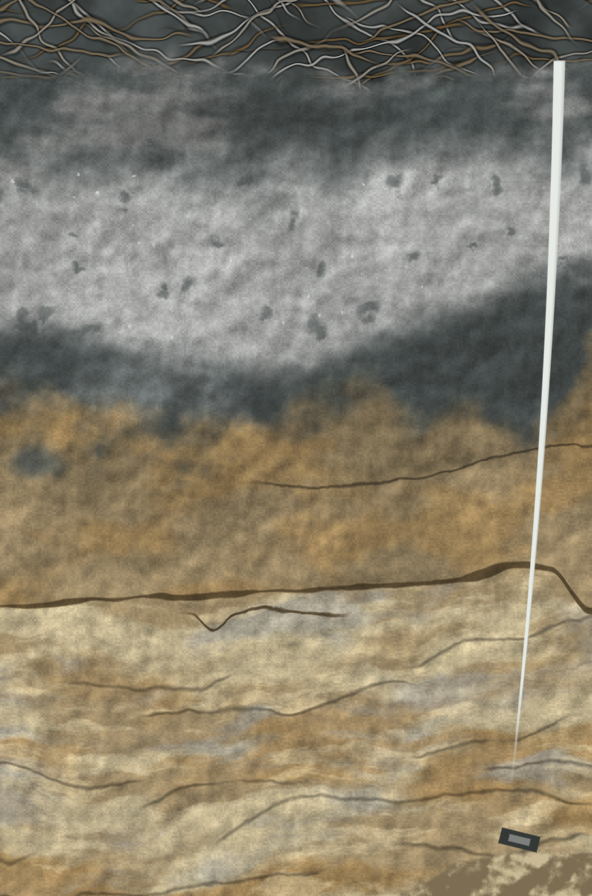
Give the GLSL for this texture, as a Shadertoy shader.

```glsl
// A soil profile: twigs over charcoal topsoil, ash, dark humus, brown subsoil
// and streaked sand, with a white rod. Wavy depths blend layers of warped fbm.
#define CHARCOAL vec3(.29, .315, .31)
#define ASH vec3(.63, .635, .625)
#define BROWN vec3(.575, .505, .38)
#define SAND vec3(.73, .675, .54)
#define OCHRE vec3(.61, .49, .31)
#define ROD vec3(.9, .92, .9)
#define ASPECT .66
#define RELIEF .55
#define TWIG_LAYERS 14.
#define CLUMPS 30.

float hash(vec2 p) { return fract(sin(dot(p, vec2(127.1, 311.7))) * 43758.5453); }

float noise(vec2 p) {
    vec2 i = floor(p), f = fract(p);
    f = f * f * (3. - 2. * f);
    return mix(mix(hash(i), hash(i + vec2(1, 0)), f.x),
               mix(hash(i + vec2(0, 1)), hash(i + 1.), f.x), f.y);
}

float fbm(vec2 p) {
    float sum = 0.;
    for (float amp = .5; amp > .02; amp *= .5) {
        sum += amp * noise(p);
        p = mat2(1.6, 1.2, -1.2, 1.6) * p + 7.3;
    }
    return sum;
}

float bump(float x, float centre, float width) {
    float t = (x - centre) / width;
    return exp(-t * t);
}

float stroke(float dist, float halfWidth, float soft) {
    return 1. - smoothstep(halfWidth - soft, halfWidth + soft, dist);
}

// Tangled strands, one rotated and warped set per layer
vec3 twigs(vec3 col, vec2 p, float aa) {
    for (float k = 0.; k < TWIG_LAYERS; k++) {
        float a = (hash(vec2(k, 3)) - .5) * 1.5;
        vec2 q = mat2(cos(a), sin(a), -sin(a), cos(a)) * p + k * 1.7;
        q.y += .035 * noise(q * vec2(16, 5)) + .008 * noise(q * 60.);
        float gap = .04 + .03 * hash(vec2(k, 8)), dist = abs(fract(q.y / gap) - .5) * gap;
        float present = smoothstep(.46, .6, noise(q * vec2(11, 18) + k));
        vec3 bark = mix(OCHRE * .65, ASH, hash(vec2(k, 5)));
        col *= 1. - .5 * present * stroke(dist, .003, .002);
        col = mix(col, bark, present * stroke(dist, .0013, aa));
    }
    return col;
}

void mainImage(out vec4 fragColor, in vec2 fragCoord) {
    vec2 uv = fragCoord / iResolution.xy;
    float u = uv.x, d = 1. - uv.y, aa = 1. / iResolution.y;
    vec2 p = vec2(u * ASPECT, d);
    float broad = fbm(p * 9.), mid = fbm(p * 24. + 5.), fine = fbm(p * 75.);
    float wobble = .05 * mid + .04 * broad - .043;
    vec2 ragged = vec2(mid, fine) - .48;

    // Horizon depths, measured down from the top
    float ashBase = .365 + .05 * smoothstep(0., .45, u) - .11 * smoothstep(.42, 1., u);
    float humusBase = .432 + .063 * bump(u, .27, .2) + .035 * bump(u, .7, .04)
        + .055 * bump(u, .88, .07) - .045 * smoothstep(.93, 1., u);
    float seam = d - .677 + .0375 * u + .015 * bump(u, .87, .06)
        - .045 * smoothstep(.93, 1., u) + wobble * .15;

    // Charcoal fading into ash
    vec3 col = mix(CHARCOAL, ASH * .75, smoothstep(.42, .7, fbm(p * vec2(10, 26))));
    float pocket = bump(u, .4, .2);
    col *= 1. - .2 * pocket * bump(d, .14, .035);
    col = mix(col, ASH + (broad - .5) * .22, smoothstep(.125, .245, d + wobble * 1.6 - .02 * pocket));

    // Scattered dark clumps and pale flecks
    for (float k = 0.; k < CLUMPS; k++) {
        vec2 id = vec2(k, 2.7), c = vec2(hash(id) * ASPECT, .18 + .2 * hash(id + 4.));
        float size = .004 + .007 * hash(id + 9.);
        col = mix(col, CHARCOAL, .6 * stroke(length(p - c + ragged * .035), size, size * .6));
        c.x = ASPECT * hash(id + 6.);
        col = mix(col, vec3(.83), .6 * stroke(length(p - c + ragged * .012), size * .2, aa));
    }

    // Humus band and brown subsoil
    vec3 dark = CHARCOAL * (.74 + .35 * mid) + .13 * smoothstep(.52, .7, broad);
    col = mix(col, dark, smoothstep(-.022, .022, d - ashBase + wobble * .6));
    vec3 brown = mix(BROWN * .84, BROWN, smoothstep(.45, .6, d + wobble * 2.));
    brown = mix(brown, OCHRE, .6 * smoothstep(.5, .68, fbm(p * vec2(8, 15) + 3.)));
    col = mix(col, brown * (.85 + .3 * broad), smoothstep(-.025, .03, d - humusBase + wobble * 1.7));
    float stain = length((p - vec2(.039, .517)) * vec2(.8, 1.3) + wobble * .4);
    col = mix(col, CHARCOAL, .8 * stroke(stain, .021, .011));
    float crack = abs(d - .532 - .01 * sin(u * 9. - 3.4) + .03 * smoothstep(.72, 1., u) + wobble * .3);
    col *= 1. - .4 * smoothstep(.38, .5, u) * stroke(crack, .0015, .0015);

    // Pale sand with tilted streaks and thin bands
    float tilt = .17 * smoothstep(0., .6, u) - .1;
    vec2 s = vec2(p.x, d + tilt * p.x + (broad - .5) * .05);
    float deep = smoothstep(.7, .84, d);
    vec3 sand = mix(SAND, BROWN * 1.06, smoothstep(.43, .63, fbm(s * vec2(9, 38)) + .05 * deep));
    sand = mix(sand, ASH * .96, .5 * smoothstep(.5, .66, fbm(s * vec2(7, 20) + 11.)));
    sand = mix(sand, OCHRE, .75 * deep * smoothstep(.49, .66, fbm(s * vec2(6, 25) + 23.)));
    sand = mix(sand, SAND * 1.14, .5 * smoothstep(.56, .68, fbm(s * vec2(12, 45) + 31.)));
    for (float k = 0.; k < 6.; k++) {
        float dist = abs(s.y - .74 - .042 * k - .05 * noise(vec2(p.x * 9., k * 5.)));
        sand *= 1. - .32 * smoothstep(.38, .65, noise(p.xx * 10. + k * 3.)) * stroke(dist, .0018, .002);
    }
    col = mix(col, sand, smoothstep(-.004, .006, seam));
    float seamWidth = .0012 + .003 * noise(vec2(u * 18.)) + .003 * bump(u, .81, .045);
    float root = abs(d - .682 - .026 * bump(u, .36, .025) + ragged.x * .02);
    float veins = stroke(root, .002, .0015) * stroke(abs(u - .45), .13, .02);
    col = mix(col, OCHRE * .45, .83 * max(veins, stroke(abs(seam), seamWidth, .0015)));

    // Surface relief and twig litter
    float slope = fbm(p * 42. + vec2(.22, .3)) - fbm(p * 42.);
    col *= 1. + RELIEF * slope + .09 * (hash(floor(p * 420.)) - .5) + .3 * ragged.y;
    vec3 litter = twigs(CHARCOAL * (.5 + .7 * mid), p, aa);
    col = mix(col, litter, stroke(d + wobble, .08, .015));

    // Loose heap and small tag
    float heap = d - 1.005 + .052 * smoothstep(.62, .82, u) + wobble * .35;
    vec3 crumbs = mix(BROWN * .85, SAND * 1.08, smoothstep(.3, .6, mid + slope));
    col = mix(col, crumbs, smoothstep(-.003, .003, heap));
    vec2 tag = abs(mat2(.97, -.24, .24, .97) * (p - vec2(.579, .9375)));
    col = mix(col, CHARCOAL * .7, stroke(max(tag.x - .022, tag.y - .009), 0., aa));
    col = mix(col, ASH * .9, .8 * stroke(max(tag.x - .012, tag.y - .004), 0., aa));

    // Bowed rod, narrowing and fading with depth
    float t = (d - .0677) / .746, across = p.x - .6237 + .0469 * t - .03 * t * (1. - t);
    float halfWidth = mix(.0065, .0014, clamp(t, 0., 1.));
    float reach = smoothstep(-.002, .002, t) * stroke(t, 1.01, .09);
    vec3 rod = ROD * (1. - .12 * smoothstep(.2, 1., across / halfWidth));
    col = mix(col, rod, reach * stroke(abs(across), halfWidth, aa));
    fragColor = vec4(clamp(col, 0., 1.), 1);
}
```
